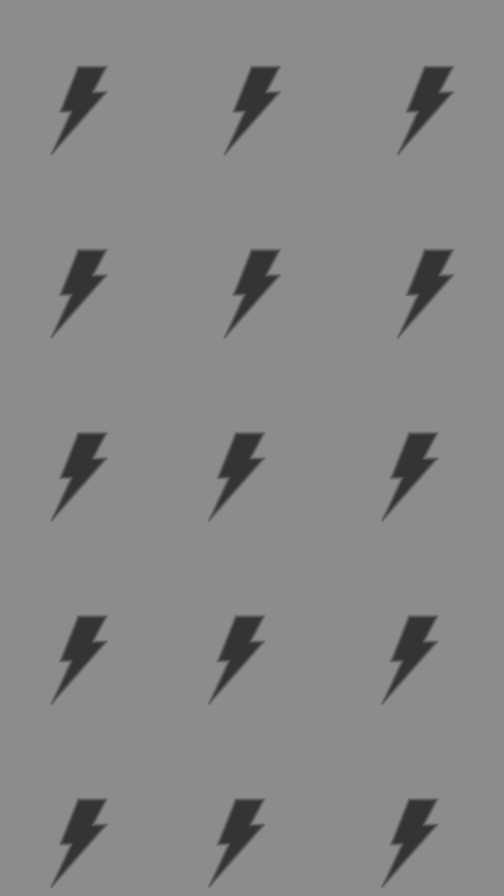
Reproduce this pattern procedurally as a WebGL 2 fragment shader.

```glsl
#version 300 es
precision highp float;
// Soft dark lightning bolts in three columns and five rows on plain grey.

uniform vec2 u_resolution;
out vec4 fragColor;

// Lengths are fractions of the canvas width.
const vec3 BACKGROUND = vec3(0.55);
const vec3 BOLT_COLOR = vec3(0.205);
const vec2 FIRST_TIP = vec2(0.1042, 0.0220);  // tip of the lower left bolt
const vec2 PITCH = vec2(0.3438, 0.3634);      // spacing of columns and rows
const vec2 CELL_MARGIN = vec2(0.11, 0.12);    // room left of and below each tip
const float BOLT_HEIGHT = 0.1695;
const float SHIFT = 0.0312;                   // leftward shift of the lower block
const float SHIFTED_ROWS = 3.0;
const float SOFTNESS = 0.0058;                // half width of the blurred edge

// Bolt outline, in units of its height, with the tip near the origin.
const int CORNERS = 7;
const vec2 BOLT[CORNERS] = vec2[CORNERS](
    vec2(0.301, 1.0), vec2(0.630, 1.0), vec2(0.475, 0.704), vec2(0.630, 0.704),
    vec2(-0.01, -0.02), vec2(0.219, 0.475), vec2(0.092, 0.475));

// Signed distance to the bolt, negative inside.
float boltDistance(vec2 p) {
    float nearest = 1e6;
    float side = 1.0;
    for (int i = 0; i < CORNERS; i++) {
        vec2 a = BOLT[i];
        vec2 b = BOLT[(i + 1) % CORNERS];
        vec2 edge = b - a;
        vec2 toP = p - a;
        vec2 offset = toP - edge * clamp(dot(toP, edge) / dot(edge, edge), 0.0, 1.0);
        nearest = min(nearest, dot(offset, offset));

        // Flip the side at each edge crossed by a ray to the right.
        if ((a.y > p.y) != (b.y > p.y) &&
            p.x < a.x + edge.x * (p.y - a.y) / edge.y) side = -side;
    }
    return side * sqrt(nearest);
}

void main() {
    vec2 p = gl_FragCoord.xy / u_resolution.x;

    // Grid cell and position relative to its bolt tip.
    vec2 cell = floor((p - FIRST_TIP + CELL_MARGIN) / PITCH);
    vec2 local = p - FIRST_TIP - cell * PITCH;

    // The lower rows sit further left in every column but the first.
    if (cell.x > 0.5 && cell.y < SHIFTED_ROWS) local.x += SHIFT;

    float d = boltDistance(local / BOLT_HEIGHT) * BOLT_HEIGHT;
    float blur = max(SOFTNESS, 0.75 / u_resolution.x);
    float ink = 1.0 - smoothstep(-blur, blur, d);
    fragColor = vec4(mix(BACKGROUND, BOLT_COLOR, ink), 1.0);
}
```
